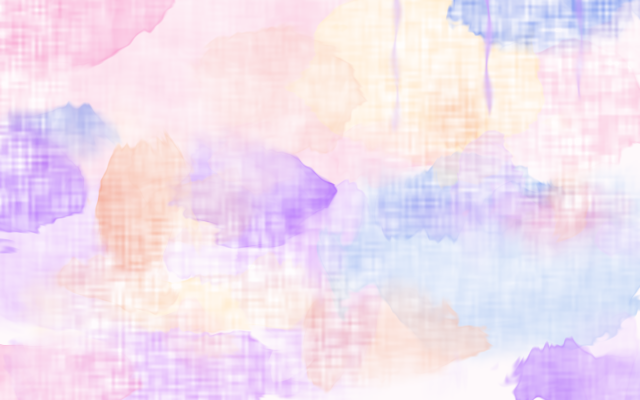
Reproduce this background procedurally as a Shadertoy shader.

```glsl
const vec3 PAPER = vec3(0.995, 0.975, 0.985);
const vec3 CREAM = vec3(1.0, 0.95, 0.87);
const vec3 PEACH = vec3(0.98, 0.84, 0.79);
const vec3 BLUSH = vec3(0.99, 0.88, 0.93);
const vec3 ROSE = vec3(0.98, 0.74, 0.87);
const vec3 LILAC = vec3(0.93, 0.82, 0.99);
const vec3 VIOLET = vec3(0.80, 0.63, 0.99);
const vec3 SKY = vec3(0.84, 0.89, 0.975);
const vec3 BLUE = vec3(0.68, 0.75, 0.96);
const vec3 STAINS[5] = vec3[5](CREAM, BLUSH, PAPER, LILAC, PEACH);

const int STAIN_COUNT = 26;
const float STAIN_STRENGTH = 0.42;
const float EDGE_ROUGHNESS = 0.065;
const float EDGE_CRISP = 0.004;
const float EDGE_SOFT = 0.07;
const float RIM_WIDTH = 0.004;
const float RIM_STRENGTH = 0.22;
const float THREADS = 120.0;
const float LINEN_STRENGTH = 0.9;
const mat2 TURN = mat2(1.5, 1.1, -1.1, 1.5);

vec2 hash2(vec2 p) {
    vec3 q = fract(vec3(p.xyx) * vec3(0.1031, 0.1030, 0.0973));
    q += dot(q, q.yzx + 33.33);
    return fract((q.xx + q.yz) * q.zy);
}

// Layered sines, each octave turned and bent by the last
float waves(vec2 p) {
    float sum = 0.0, amp = 0.5;
    for (int i = 0; i < 6; i++) {
        p = TURN * p + 1.7;
        p += 0.6 * sin(p.yx * 0.8);
        sum += amp * sin(p.x + 1.4 * sin(p.y));
        amp *= 0.57;
    }
    return sum;
}

// Distance to the nearest scattered cell centre
float cells(vec2 p) {
    vec2 id = floor(p), f = fract(p);
    float nearest = 2.0;
    for (int y = -1; y <= 1; y++)
        for (int x = -1; x <= 1; x++) {
            vec2 o = vec2(x, y);
            nearest = min(nearest, length(o + hash2(id + o) - f));
        }
    return nearest;
}

float valueNoise(vec2 p) {
    vec2 id = floor(p), f = smoothstep(0.0, 1.0, fract(p));
    vec2 e = vec2(1, 0);
    return mix(mix(hash2(id).x, hash2(id + e).x, f.x),
               mix(hash2(id + e.yx).x, hash2(id + e.xx).x, f.x), f.y);
}

// Crossed threads of uneven weight
float linen(vec2 p) {
    return valueNoise(p * vec2(THREADS, THREADS * 0.17))
         + valueNoise(p * vec2(THREADS * 0.17, THREADS) + 51.0) - 1.0;
}

// Ragged pool of paint whose edge is crisp in places and bleeds in others
void wash(inout vec3 col, vec2 p, float pigment, vec2 centre, vec2 radius, vec3 tint, float strength) {
    vec2 seed = centre * 37.0;
    float rough = waves(p * 3.6 + seed);
    float d = (length((p - centre) / radius) - 1.0) * min(radius.x, radius.y);
    d += EDGE_ROUGHNESS * rough;
    float bleed = smoothstep(-0.3, 0.9, sin(p.x * 9.0 + seed.y) * sin(p.y * 8.0 + seed.x) + 0.3 * rough);
    float soft = mix(EDGE_CRISP, EDGE_SOFT, bleed);
    float cover = strength * (1.0 - smoothstep(-soft, soft, d));
    vec3 paint = 1.0 - (1.0 - tint) * pigment * (1.0 + 0.25 * rough);
    col = mix(col, paint, cover);
    float rim = exp(-pow((d + RIM_WIDTH) / RIM_WIDTH, 2.0)) * (1.0 - bleed);
    col -= RIM_STRENGTH * strength * rim * (1.0 - tint);
}

void mainImage(out vec4 fragColor, in vec2 fragCoord) {
    vec2 p = fragCoord / iResolution.y;
    p.x += 0.8 - 0.5 * iResolution.x / iResolution.y;

    // Pigment density: cloudy mottling, blooms and weave
    float cloud = waves(p * 5.0 + 4.0);
    float bloom = cells(p * 13.0 + 0.7 * cloud);
    float weave = linen(p) * (0.3 + 0.7 * smoothstep(-0.3, 0.4, sin(p.x * 4.2 + 2.4) * sin(p.y * 5.0 + 4.0)));
    float pigment = 0.92 + 0.3 * cloud + 0.35 * (bloom - 0.45) + LINEN_STRENGTH * weave;
    pigment = max(pigment, 0.1);
    vec3 col = PAPER;

    // Pale ground washes
    wash(col, p, pigment, vec2(0.55, 0.78), vec2(0.62, 0.32), BLUSH, 0.75);
    wash(col, p, pigment, vec2(0.12, 0.33), vec2(0.30, 0.18), LILAC, 0.65);
    wash(col, p, pigment, vec2(1.43, 0.73), vec2(0.21, 0.15), BLUSH, 0.9);
    wash(col, p, pigment, vec2(1.06, 0.80), vec2(0.28, 0.22), CREAM, 0.9);
    wash(col, p, pigment, vec2(0.74, 0.76), vec2(0.20, 0.16), PEACH, 0.4);
    wash(col, p, pigment, vec2(0.80, 0.28), vec2(0.18, 0.22), LILAC, 0.85);
    wash(col, p, pigment, vec2(0.45, 0.08), vec2(0.32, 0.13), LILAC, 0.85);
    wash(col, p, pigment, vec2(1.27, 0.34), vec2(0.42, 0.25), SKY, 0.9);
    wash(col, p, pigment, vec2(0.42, 0.25), vec2(0.28, 0.08), CREAM, 0.75);

    // Stronger accents
    wash(col, p, pigment, vec2(0.10, 0.96), vec2(0.26, 0.10), ROSE, 0.75);
    wash(col, p, pigment, vec2(0.10, 0.69), vec2(0.18, 0.08), BLUE, 0.6);
    wash(col, p, pigment, vec2(0.06, 0.54), vec2(0.16, 0.11), VIOLET, 0.75);
    wash(col, p, pigment, vec2(0.34, 0.48), vec2(0.16, 0.18), PEACH, 0.85);
    wash(col, p, pigment, vec2(0.66, 0.50), vec2(0.18, 0.10), VIOLET, 0.85);
    wash(col, p, pigment, vec2(1.09, 0.48), vec2(0.20, 0.08), BLUE, 0.45);
    wash(col, p, pigment, vec2(1.02, 0.16), vec2(0.20, 0.13), PEACH, 0.6);
    wash(col, p, pigment, vec2(1.40, 0.46), vec2(0.22, 0.07), ROSE, 0.75);
    wash(col, p, pigment, vec2(1.47, 0.05), vec2(0.22, 0.11), VIOLET, 0.7);
    wash(col, p, pigment, vec2(0.08, 0.07), vec2(0.19, 0.10), ROSE, 0.6);
    wash(col, p, pigment, vec2(1.44, 0.98), vec2(0.22, 0.10), BLUE, 0.9);

    // Scattered translucent stains
    for (int i = 0; i < STAIN_COUNT; i++) {
        vec2 place = hash2(vec2(i, 17)) * vec2(1.6, 1.0);
        vec2 size = mix(vec2(0.05, 0.03), vec2(0.17, 0.10), hash2(vec2(i, 43)));
        wash(col, p, pigment, place, size, STAINS[i % 5], STAIN_STRENGTH);
    }

    // Beaded drips running down from the top
    for (int i = 0; i < 3; i++) {
        float k = float(i);
        float x = p.x - 0.99 - 0.23 * k + 0.004 * sin(p.y * 31.0 + k);
        float width = 0.007 + 0.004 * sin(p.y * 47.0 + 3.0 * k);
        float run = smoothstep(0.0, 0.04, p.y - 0.66 - 0.04 * k);
        float drip = run * exp(-x * x / (width * width)) * (0.5 + 0.4 * cloud);
        col = mix(col, VIOLET, clamp(drip, 0.0, 1.0));
    }

    fragColor = vec4(clamp(col, 0.0, 1.0), 1.0);
}
```
